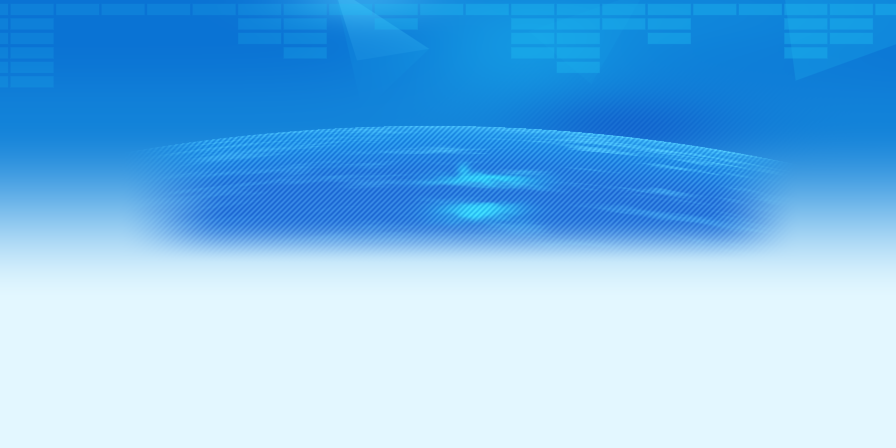
Reproduce this background procedurally as a WebGL 2 fragment shader.

```glsl
#version 300 es
precision highp float;

uniform vec2 u_resolution;
out vec4 fragColor;

const vec3 DEEP = vec3(0.04, 0.45, 0.83);
const vec3 AZURE = vec3(0.07, 0.51, 0.85);
const vec3 PALE = vec3(0.89, 0.97, 1.0);
const vec3 CYAN = vec3(0.12, 0.76, 0.95);
const vec3 OCEAN = vec3(0.15, 0.46, 0.86);
const vec3 SHALLOW = vec3(0.14, 0.59, 0.92);
const vec3 VIOLET = vec3(0.08, 0.35, 0.79);
const vec3 CLOUD = vec3(0.32, 0.79, 0.99);

// Bars hanging in each column, from left to right
const int BAR_COUNT[21] = int[21](6, 6, 1, 1, 1, 1, 3, 4, 1, 2, 1, 1, 4, 5, 2, 3, 1, 1, 4, 3, 1);

float hash(vec2 p) {
    vec3 q = fract(vec3(p.xyx) * 0.1031);
    q += dot(q, q.yzx + 33.33);
    return fract((q.x + q.y) * q.z);
}

float noise(vec2 p) {
    vec2 cell = floor(p), f = fract(p);
    f = f * f * (3.0 - 2.0 * f);
    float low = mix(hash(cell), hash(cell + vec2(1, 0)), f.x);
    float high = mix(hash(cell + vec2(0, 1)), hash(cell + vec2(1, 1)), f.x);
    return mix(low, high, f.y);
}

float fbm(vec2 p) {
    float sum = 0.0, amplitude = 0.5;
    for (int i = 0; i < 4; i++) {
        sum += amplitude * noise(p);
        p = p * 2.03 + 17.0;
        amplitude *= 0.5;
    }
    return sum;
}

float glow(vec2 p, vec2 center, vec2 radius) {
    vec2 d = (p - center) / radius;
    return exp(-dot(d, d));
}

// Signed distance to the line a-b, positive on its left
float side(vec2 p, vec2 a, vec2 b) {
    vec2 d = normalize(b - a);
    return d.x * (p.y - a.y) - d.y * (p.x - a.x);
}

// Counter-clockwise triangle with soft edges
float triangle(vec2 p, vec2 a, vec2 b, vec2 c, float soft) {
    float d = min(side(p, a, b), min(side(p, b, c), side(p, c, a)));
    return smoothstep(-soft, soft, d);
}

float bars(vec2 p, float soft) {
    vec2 pitch = vec2(0.1016, 0.0323);
    vec2 grid = (vec2(p.x, 1.0 - p.y) - vec2(0.0208, 0.005)) / pitch;
    vec2 id = floor(grid);
    vec2 d = abs(fract(grid) - 0.5) * pitch - vec2(0.048, 0.0125);
    int count = BAR_COUNT[clamp(int(id.x) + 1, 0, 20)];
    float shown = step(0.0, id.y) * step(id.y + 0.5, float(count));
    return shown * (1.0 - smoothstep(-soft, soft, max(d.x, d.y)));
}

vec3 sky(vec2 p) {
    vec3 color = mix(AZURE, DEEP, smoothstep(0.72, 0.92, p.y));
    color = mix(color, CYAN, 0.42 * glow(p, vec2(1.16, 0.9), vec2(0.27, 0.15)));
    color = mix(color, CYAN, 0.22 * glow(p, vec2(1.62, 0.97), vec2(0.4, 0.13)));
    color = mix(color, CLOUD, 0.5 * glow(p, vec2(0.81, 1.0), vec2(0.17, 0.05)));
    return mix(PALE, color, smoothstep(0.32, 0.74, p.y));
}

// Translucent shards below the top edge
vec3 shards(vec3 color, vec2 p, float soft) {
    float lit = 0.1 + 0.25 * smoothstep(0.86, 1.02, p.y);
    float bright = triangle(p, vec2(0.797, 0.865), vec2(0.958, 0.891), vec2(0.745, 1.03), soft);
    float faint = triangle(p, vec2(0.81, 0.75), vec2(0.958, 0.891), vec2(0.745, 1.03), soft);
    float right = triangle(p, vec2(1.776, 0.82), vec2(2.3, 1.01), vec2(1.75, 1.02), soft);
    float small = triangle(p, vec2(1.32, 0.812), vec2(1.44, 1.02), vec2(1.18, 0.93), soft);
    color = mix(color, CLOUD, lit * bright);
    color = mix(color, CYAN, 0.1 * faint * smoothstep(0.75, 0.9, p.y));
    return mix(color, CYAN, 0.2 * right + 0.07 * small);
}

vec3 planet(vec3 backdrop, vec2 p, float soft) {
    float offset = p.x - 0.96;
    float depth = 0.719 - offset * offset / 7.8 - p.y;
    float ends = smoothstep(0.26, 0.52, p.x) * smoothstep(1.79, 1.58, p.x);
    float body = smoothstep(-soft, soft, depth) * ends * smoothstep(0.41, 0.52, p.y);
    float east = smoothstep(0.5, 1.3, p.x);

    // Horizontal cloud bands, crowded toward the rim
    float band = fbm(vec2(p.x * 6.0, sqrt(max(depth, 0.0)) * 42.0));
    float cloud = smoothstep(0.46, 0.8, band) * (0.4 + 0.6 * east);
    vec3 surface = mix(SHALLOW, OCEAN, smoothstep(0.0, 0.13, depth));
    surface = mix(surface, CLOUD, cloud * mix(0.85, 0.3, smoothstep(0.02, 0.18, depth)));

    // Sunlit water around a dark island
    vec2 q = p + vec2(0.0, 0.03 * (fbm(p * vec2(18.0, 50.0)) - 0.5));
    float water = glow(q, vec2(1.09, 0.597), vec2(0.11, 0.014));
    water += glow(q, vec2(1.07, 0.528), vec2(0.09, 0.023));
    water += 0.6 * glow(p, vec2(1.035, 0.622), vec2(0.014));
    surface = mix(surface, vec3(0.2, 0.86, 1.0), min(water, 1.0) * 0.9);
    surface = mix(surface, OCEAN, 0.8 * glow(q, vec2(1.1, 0.556), vec2(0.07, 0.01)));

    // Violet haze above the rim, then the rim light and diagonal hatching
    float haze = 0.65 * glow(p, vec2(1.4, 0.715), vec2(0.24, 0.075));
    vec3 color = mix(mix(backdrop, VIOLET, haze), surface, body * 0.95);
    float rim = exp(-abs(depth) / mix(0.006, 0.013, east)) * ends;
    color = mix(color, CLOUD, rim * (0.25 + 0.4 * east) * step(0.0, depth));
    float hatch = cos((p.x - p.y) * 6.2832 / 0.0118);
    return color + hatch * vec3(0.06, 0.075, 0.04) * max(body, haze * 0.5);
}

void main() {
    vec2 p = gl_FragCoord.xy / u_resolution * vec2(2.0, 1.0);
    float soft = 0.75 / u_resolution.y;
    vec3 color = shards(sky(p), p, soft);
    float barLight = 0.17 + 0.17 * smoothstep(0.4, 1.2, p.x);
    color = mix(color, CYAN, barLight * bars(p, soft));
    fragColor = vec4(planet(color, p, soft), 1.0);
}
```
